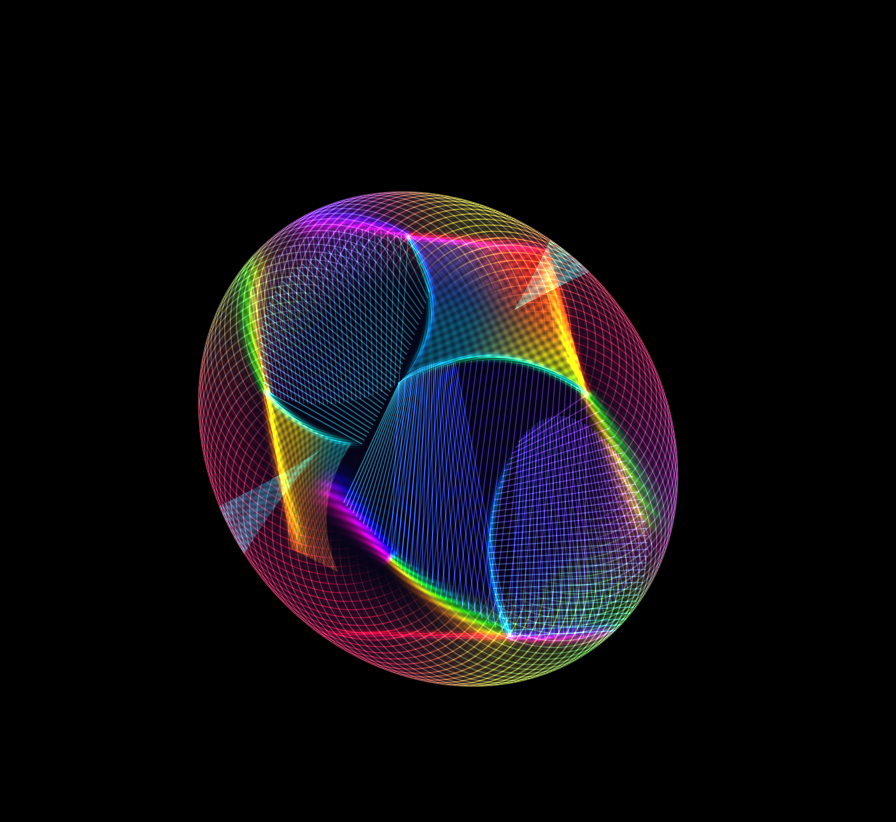
Write a WebGL 1 fragment shader that draws this background.

```glsl
precision highp float;
// A tilted disc of rainbow string art on black: a net of circles along the rim,
// fans of straight strings in the lobes, woven patches between curved edges,
// and glowing ribbons that pinch at their nodes.
uniform vec2 u_resolution;

float pixel; // size of one pixel in canvas units
vec2 p;      // current position, y down

vec3 hue(float h) {
  return clamp(abs(fract(h + vec3(0.0, 0.667, 0.333)) * 6.0 - 3.0) - 1.0, 0.0, 1.0);
}

float stroke(float d) {
  return 1.0 - smoothstep(0.0, 0.006 + 0.6 * pixel, d);
}

float inside(float d) {
  return smoothstep(-pixel, pixel, d);
}

float bump(float angle, float centre, float sharpness) {
  return exp(sharpness * (cos(angle - centre) - 1.0));
}

vec2 bezier(vec2 a, vec2 b, vec2 c, float t) {
  return mix(mix(a, b, t), mix(b, c, t), t);
}

// Strings stretched between two quadratic curves
vec3 fan(vec2 a0, vec2 a1, vec2 a2, vec2 b0, vec2 b1, vec2 b2, vec3 first, vec3 last) {
  vec3 sum = vec3(0.0);
  for (int i = 0; i < 34; i++) {
    float t = float(i) / 33.0;
    vec2 a = bezier(a0, a1, a2, t);
    vec2 d = bezier(b0, b1, b2, t) - a;
    float s = clamp(dot(p - a, d) / dot(d, d), 0.0, 1.0);
    sum += mix(first, last, t) * stroke(length(p - a - d * s));
  }
  return min(sum, 0.8);
}

// Bowed glow from node a to b, widening, with one hue on each side
vec3 ribbon(vec2 a, vec2 b, float bulge, float w0, float w1, float h0, float h1) {
  vec2 d = b - a;
  float s = dot(p - a, d) / dot(d, d);
  float n = dot(p - a, vec2(-d.y, d.x)) / length(d) - bulge * 4.0 * s * (1.0 - s);
  n /= mix(w0, w1, clamp(s, 0.0, 1.0));
  float ends = smoothstep(-0.03, 0.01, s) * (1.0 - smoothstep(0.75, 1.0, s));
  float grain = 0.8 + 0.2 * sin(n * 9.0 + s * 40.0);
  return hue(mix(h0, h1, smoothstep(-1.0, 1.0, n))) * exp(-n * n) * ends * (1.0 - 0.55 * s) * grain;
}

// Net of circles tangent to the rim of the unit disc
vec3 rimNet(vec2 u, float r) {
  float t = atan(u.y, u.x);
  vec3 tint = vec3(0.75, 0.04, 0.17);
  tint = mix(tint, vec3(0.8, 0.72, 0.1), min(1.0, bump(t, -1.4, 14.0) + bump(t, 1.25, 16.0)));
  tint = mix(tint, vec3(0.35, 0.8, 0.12), min(1.0, bump(t, 0.75, 14.0) + 0.6 * bump(t, -2.6, 12.0)));
  tint = mix(tint, vec3(0.65, 0.25, 0.85), min(1.0, bump(t, -2.05, 30.0) + 0.6 * bump(t, 0.1, 14.0)));
  float swing = acos(min(r, 1.0));
  float slope = sqrt(1.0 / (r * r + 0.001) + 1.0 / max(1.0 - r * r, 0.001));
  vec2 gap = abs(fract(vec2(t + swing, t - swing) * 14.0056) - 0.5) * 0.1485 / slope;
  float weave = 0.75 + 0.25 * sin(t * 176.0) * sin(swing * 130.0);
  return (tint * (0.3 * weave + 0.55 * stroke(gap.x))
    + mix(tint, vec3(0.3, 0.7, 0.65), 0.6) * 0.4 * stroke(gap.y)) * smoothstep(0.58, 0.88, r);
}

// Woven field between four edges, shaded from its left to its right colour
vec3 patchFill(float left, float right, float top, float base, vec3 a, vec3 b) {
  float u = clamp((p.x - left) / (right - left), 0.0, 1.0);
  float weave = 0.72 + 0.28 * sin(u * 80.0 + p.y * 25.0) * sin(p.y * 65.0 - u * 25.0);
  float mask = inside(p.x - left) * inside(right - p.x) * inside(p.y - top) * inside(base - p.y);
  return mix(a, b, smoothstep(0.2, 0.9, u)) * mask * weave;
}

void main() {
  // Canvas is 7.04 units high
  pixel = 7.04 / u_resolution.y;
  p = (gl_FragCoord.xy - 0.5 * u_resolution) * vec2(pixel, -pixel) + vec2(3.84, 3.52);
  vec2 e = p - vec2(3.755, 3.76);
  vec2 u = vec2(e.x / 2.055, (e.y - 0.1506 * e.x) / 2.097);
  float r = length(u);
  vec3 col = vec3(0.02, 0.015, 0.09) + rimNet(u, r);

  // Upper patch
  float s = (p.y - 2.02) / 1.26, k = (p.x - 3.42) / 1.6, v = clamp(s, 0.0, 1.0);
  col += patchFill(3.5 - 0.08 * s + 0.96 * s * (1.0 - s), 4.67 + 0.34 * s,
    2.02 + 0.09 * (p.x - 3.5), 3.28 + 0.06 * k - k * (1.0 - k),
    mix(vec3(0.2, 0.08, 0.48), vec3(0.03, 0.36, 0.39), smoothstep(0.0, 0.7, v)), hue(0.24 * v * v) * 0.85);

  // Lower patch
  s = (p.x - 2.28) / 0.82;
  v = clamp((p.y - 3.35) / 1.5, 0.0, 1.0);
  col += patchFill(2.28 + 0.16 * (p.y - 3.35), 2.8 + 0.5 * (p.y - 4.45) * (p.y - 4.45),
    3.35 + 0.45 * s * (2.0 - s), 4.7 + 0.5 * (p.x - 2.5), hue(0.17 - 0.1 * v) * (0.75 - 0.3 * v),
    mix(vec3(0.03, 0.45, 0.42), vec3(0.36, 0.18, 0.07), smoothstep(0.25, 0.7, v)));

  // Strings: centre, upper left lobe, lower right lobe
  vec3 teal = vec3(0.1, 0.42, 0.44), violet = vec3(0.27, 0.1, 0.38), navy = vec3(0.08, 0.14, 0.5);
  vec2 cusp = vec2(3.42, 3.28), east = vec2(5.03, 3.38), west = vec2(2.28, 3.35);
  vec2 north = vec2(3.5, 2.02), south = vec2(4.37, 5.45), pinch = vec2(3.35, 4.78), hook = vec2(4.45, 3.78);
  col += fan(cusp, vec2(3.6, 3.1), vec2(3.9, 3.1), vec2(2.95, 4.3), pinch, south, teal, navy);
  col += fan(cusp, vec2(4.3, 2.85), east, pinch, vec2(3.8, 5.3), vec2(5.0, 5.45), navy, violet);
  col += fan(west, vec2(2.0, 2.1), north, vec2(3.1, 3.8), cusp, vec2(3.68, 2.5), teal, teal * 0.7);
  col += fan(vec2(2.15, 2.5), vec2(2.5, 1.8), north, west, vec2(2.8, 3.6), cusp, violet, teal * 0.6);
  col += fan(hook, vec2(3.98, 4.6), south, east, vec2(5.9, 4.6), vec2(5.3, 5.4), violet, teal * 0.8);
  col += fan(hook, vec2(4.8, 3.3), vec2(5.3, 3.9), south, vec2(5.1, 5.6), vec2(5.6, 4.7), navy, violet);

  // Broad ribbons leaving the nodes
  col += ribbon(north, vec2(2.45, 1.92), 0.07, 0.04, 0.13, 0.86, 0.7);
  col += ribbon(north, vec2(4.8, 2.13), 0.0, 0.03, 0.06, 0.97, 0.86);
  col += ribbon(east, vec2(5.62, 4.7), -0.05, 0.05, 0.17, 0.36, 0.13);
  col += ribbon(east, vec2(4.68, 2.08), -0.04, 0.04, 0.09, 0.2, 0.03);
  col += ribbon(west, vec2(2.22, 2.05), -0.1, 0.04, 0.14, 0.35, 0.14);
  col += ribbon(west, vec2(2.62, 4.85), 0.03, 0.03, 0.07, 0.2, 0.08);
  col += ribbon(pinch, vec2(2.72, 4.02), 0.0, 0.06, 0.17, 0.88, 0.66) * 1.3;
  col += ribbon(pinch, vec2(4.5, 5.52), 0.07, 0.05, 0.14, 0.42, 0.08) * 1.2;
  col += ribbon(south, vec2(5.4, 5.38), 0.03, 0.04, 0.1, 0.7, 0.9);

  // Thin bright edges
  col += ribbon(north, cusp, -0.24, 0.03, 0.03, 0.62, 0.5);
  col += ribbon(east, cusp, 0.27, 0.03, 0.03, 0.4, 0.53);
  col += ribbon(west, vec2(3.15, 3.82), 0.1, 0.03, 0.03, 0.47, 0.52);
  col += ribbon(south, hook, -0.21, 0.03, 0.03, 0.6, 0.54);
  col += ribbon(south, vec2(2.6, 5.42), 0.0, 0.03, 0.03, 0.95, 0.98);

  gl_FragColor = vec4(min(col, 1.0) * inside((1.0 - r) * 2.08), 1.0);
}
```
